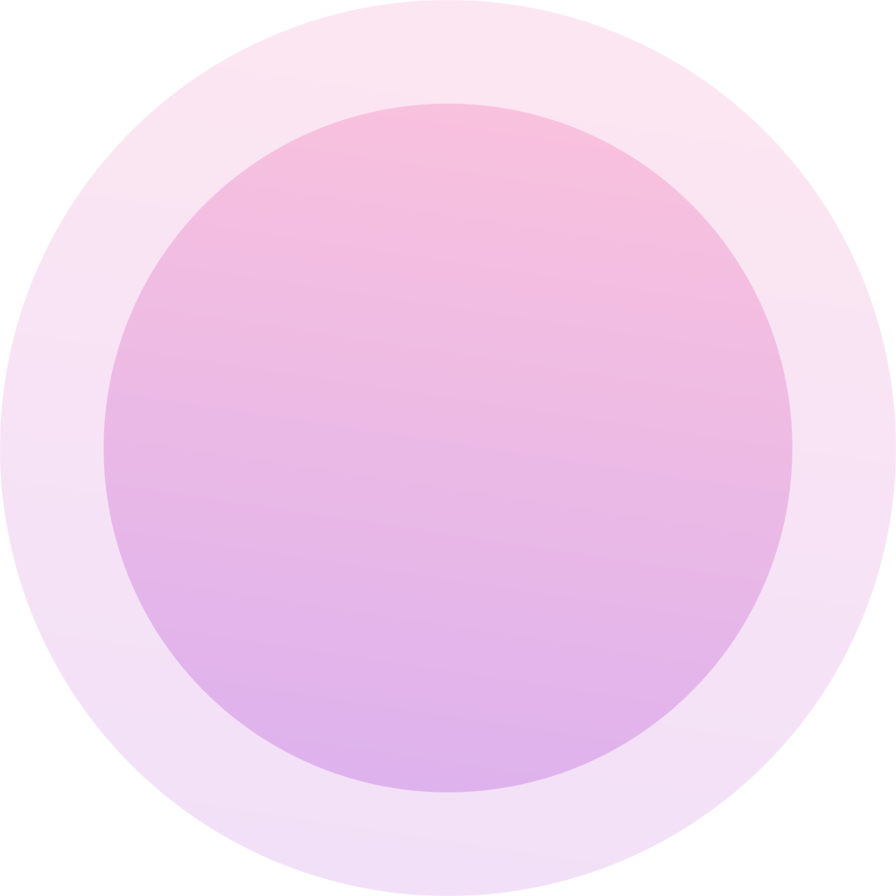
Reproduce this background procedurally as a three.js fragment shader.

```glsl
// Two concentric discs on white, each with a tilted pink to lilac gradient.
varying vec2 vUv;

const vec3 WHITE = vec3(1.0);
const vec3 PINK = vec3(0.975, 0.757, 0.868);
const vec3 LILAC = vec3(0.870, 0.697, 0.930);

const vec2 CENTER = vec2(0.5);
const vec2 GRADIENT_AXIS = vec2(0.148, 0.989);
const float OUTER_RADIUS = 0.5;
const float INNER_RADIUS = 0.3843;
const float HALO_OPACITY = 0.4;
const float EDGE_SOFTNESS = 0.001;

// Signed distance to a circle around the origin.
float circleDistance(vec2 p, float radius) {
  return length(p) - radius;
}

// Smooth coverage of a shape from its signed distance.
float coverage(float dist, float softness) {
  return 1.0 - smoothstep(-softness, softness, dist);
}

// Linear gradient that spans a disc along the given axis.
vec3 discGradient(vec2 p, float radius, vec2 axis, vec3 low, vec3 high) {
  float t = 0.5 + 0.5 * dot(p, axis) / radius;
  return mix(low, high, clamp(t, 0.0, 1.0));
}

// Lays a gradient disc over the base colour.
vec3 paintDisc(vec3 base, vec2 p, float radius, float opacity) {
  vec3 tint = discGradient(p, radius, GRADIENT_AXIS, LILAC, PINK);
  float mask = coverage(circleDistance(p, radius), EDGE_SOFTNESS);
  return mix(base, tint, mask * opacity);
}

void main() {
  vec2 p = vUv - CENTER;

  // Pale halo first, then the solid core.
  vec3 color = paintDisc(WHITE, p, OUTER_RADIUS, HALO_OPACITY);
  color = paintDisc(color, p, INNER_RADIUS, 1.0);

  gl_FragColor = vec4(color, 1.0);
}
```
